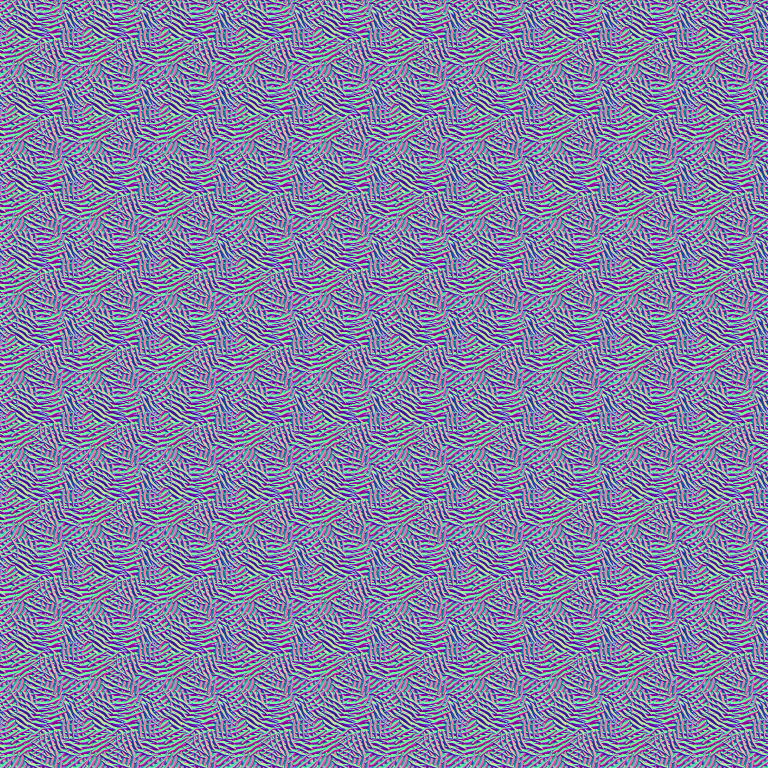
This texture map is drawn by a WebGL 2 fragment shader. Its source:

```glsl
#version 300 es
precision highp float;
// Tangent-space normal map of short, overlapping fur-like strokes, tiled ten by ten.

uniform vec2 u_resolution;
out vec4 fragColor;

const float TILES = 10.0;
const float PATCHES = 5.0; // stroke patches along each side of a tile

vec3 hash3(vec2 p) {
  vec3 k = vec3(dot(p, vec2(127.1, 311.7)), dot(p, vec2(269.5, 183.3)), dot(p, vec2(419.2, 371.9)));
  return fract(sin(k) * 43758.5);
}

float cornerSlope(vec2 corner, vec2 offset, float period) {
  float angle = 6.2832 * hash3(mod(corner, period) + 17.0).x;
  return dot(vec2(cos(angle), sin(angle)), offset);
}

// Gradient noise that wraps after a whole number of cells
float gradientNoise(vec2 p, float period) {
  vec2 i = floor(p);
  vec2 f = p - i;
  vec2 u = f * f * f * (f * (f * 6.0 - 15.0) + 10.0);
  float low = mix(cornerSlope(i, f, period),
                  cornerSlope(i + vec2(1, 0), f - vec2(1, 0), period), u.x);
  float high = mix(cornerSlope(i + vec2(0, 1), f - vec2(0, 1), period),
                   cornerSlope(i + 1.0, f - 1.0, period), u.x);
  return mix(low, high, u.y);
}

// One patch: a few bent, tapered strokes lying side by side
float strokePatch(vec2 q, vec2 seed, vec3 rnd) {
  float angle = 2.9 * (rnd.z - 0.5) + 0.15;
  float c = cos(angle), s = sin(angle);
  q = vec2(c * q.x + s * q.y, c * q.y - s * q.x);
  q.y += 0.7 * (rnd.x - 0.5) * q.x * q.x;

  float across = q.y * 3.2;
  float row = floor(across + 0.5);
  vec3 stroke = hash3(seed + row * 7.3 + 3.1);
  float along = (q.x - 0.3 * (stroke.y - 0.5)) / (0.6 + 0.35 * stroke.x);
  float taper = max(1.0 - along * along, 0.0);
  float side = (across - row) / (0.5 * sqrt(taper) + 0.001);
  float dome = max(1.0 - side * side, 0.0) * smoothstep(0.0, 0.3, taper);
  float lift = 0.45 + 0.45 * rnd.y + 0.2 * stroke.z;
  return abs(row) < 2.5 ? dome * lift : 0.0;
}

// Highest stroke among the neighbouring patches
float furHeight(vec2 p) {
  vec2 cell = floor(p);
  float height = 0.0;
  for (int j = -1; j <= 1; j++) {
    for (int i = -1; i <= 1; i++) {
      vec2 id = cell + vec2(i, j);
      vec2 seed = mod(id, PATCHES);
      vec3 rnd = hash3(seed);
      vec2 center = id + 0.5 + 0.5 * (rnd.xy - 0.5);
      height = max(height, strokePatch(p - center, seed, rnd));
    }
  }
  return height;
}

vec3 normalColor(vec2 uv) {
  vec2 p = fract(uv * TILES) * PATCHES;
  // Slight waver along the strokes
  p += 0.09 * vec2(gradientNoise(p * 2.0, PATCHES * 2.0),
                   gradientNoise(p * 2.0 + 5.0, PATCHES * 2.0));
  float e = 0.03;
  float h = furHeight(p);
  vec2 slope = vec2(furHeight(p + vec2(e, 0)) - h, furHeight(p + vec2(0, e)) - h) / e;
  vec3 normal = normalize(vec3(-slope * vec2(1.1, 1.3), 1.0));
  return 0.5 + 0.5 * normal;
}

void main() {
  // Four samples per pixel smooth the fine edges
  vec3 color = vec3(0.0);
  for (int k = 0; k < 4; k++) {
    vec2 jitter = vec2(k & 1, k >> 1) * 0.5 - 0.25;
    color += 0.25 * normalColor((gl_FragCoord.xy + jitter) / u_resolution);
  }
  fragColor = vec4(color, 1.0);
}
```
